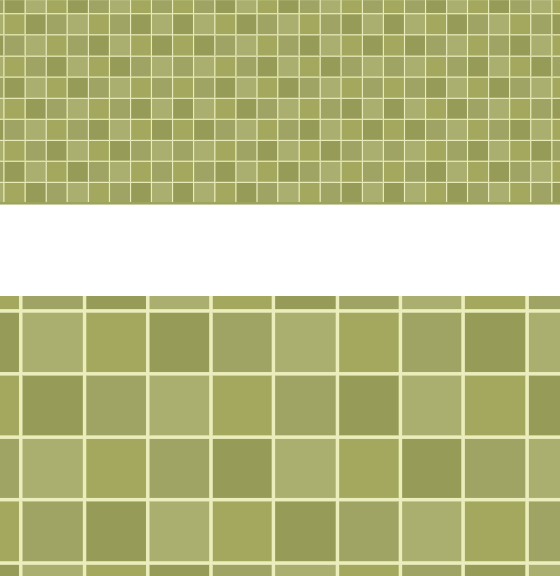
Top, the full canvas; bottom, a detail of the centre.
Write a WebGL 1 fragment shader that draws this pattern.

```glsl
precision highp float;
// Olive mosaic wall of square tiles with pale grout, ending above a white floor.
uniform vec2 u_resolution;

#define PITCH 0.07526                // tile spacing, in canvas heights
#define GRID_START vec2(0.0143, 0.0495)
#define GROUT_HALF 0.0021
#define JITTER 0.0012                // unevenness of the grout lines
#define BAND_TOP 0.7215
#define WALL_END 0.7305
#define DARK vec3(0.588, 0.610, 0.343)
#define MID vec3(0.622, 0.645, 0.396)
#define LIGHT vec3(0.668, 0.688, 0.440)
#define YELLOW vec3(0.642, 0.660, 0.370)
#define GROUT vec3(0.920, 0.930, 0.735)
#define BAND vec3(0.615, 0.640, 0.360)

float hash(vec2 p) {
  return fract(sin(dot(p, vec2(127.1, 311.7))) * 43758.5453);
}

// Grid coordinate along one axis, with each line nudged slightly.
float unevenGrid(float position, float axis) {
  float g = position / PITCH;
  float nearest = floor(g + 0.5);
  return g - (hash(vec2(nearest, axis)) - 0.5) * JITTER / PITCH;
}

// Diagonal four-tone weave that repeats every ten columns and four rows.
vec3 tileColor(vec2 cell) {
  float column = mod(cell.x, 10.0);
  float row = mod(cell.y, 4.0);
  float order = column + 1.0 + 2.0 * row - 2.0 * step(7.5, column);
  float block = floor(order / 4.0);
  float tone = order - 4.0 * block;
  if (tone < 0.5) return LIGHT;
  if (tone < 1.5) return YELLOW;
  return mod(tone + block, 2.0) < 0.5 ? DARK : MID;
}

float stroke(float distanceToLine, float halfWidth, float pixel) {
  return 1.0 - smoothstep(halfWidth - 0.6 * pixel, halfWidth + 0.6 * pixel, distanceToLine);
}

void main() {
  float pixel = 1.0 / u_resolution.y;
  vec2 p = gl_FragCoord.xy * pixel;
  p.y = 1.0 - p.y;                   // measure downward from the top edge

  vec2 grid = vec2(unevenGrid(p.x - GRID_START.x, 1.0),
                   unevenGrid(p.y - GRID_START.y, 2.0));
  vec2 toLine = abs(fract(grid + 0.5) - 0.5) * PITCH;

  // Tiles and grout, with a thin pale line along the top edge.
  vec3 color = tileColor(floor(grid));
  float grout = stroke(min(toLine.x, toLine.y), GROUT_HALF, pixel);
  grout = max(grout, 0.6 * stroke(p.y, 0.5 * GROUT_HALF, pixel));
  color = mix(color, GROUT, grout);

  // Closing band and floor.
  color = mix(color, BAND, smoothstep(-0.6, 0.6, (p.y - BAND_TOP) / pixel));
  color = mix(color, vec3(1.0), smoothstep(-0.6, 0.6, (p.y - WALL_END) / pixel));

  gl_FragColor = vec4(color, 1.0);
}
```
